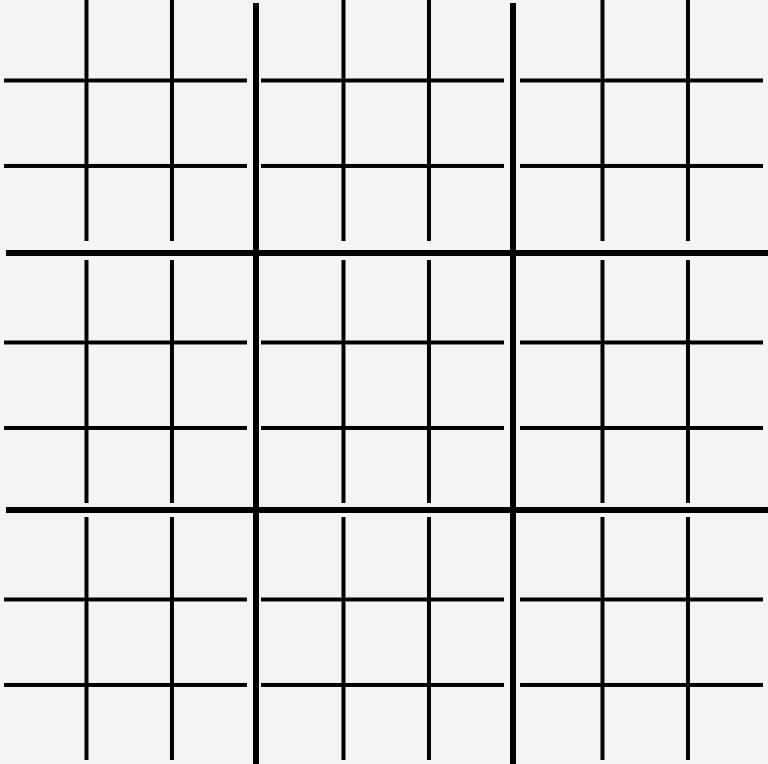
Give the GLSL for this pattern, as a WebGL 2 fragment shader.

```glsl
#version 300 es
precision highp float;
// Nested three-by-three grids: nine thin line boards set between heavy dividers.

uniform vec2 u_resolution;
out vec4 fragColor;

// Lengths are fractions of the canvas width, measured from the top left.
const vec3 PAPER = vec3(0.955);
const vec3 INK = vec3(0.004);
const int BOARDS = 3;
const float PITCH = 0.33464;
const vec2 FIRST_BOARD = vec2(0.16341, 0.1556);
const float LAST_COLUMN_SHIFT = 0.0026;
const float LOWER_ROWS_SHIFT = 0.0065;
const float THIN_HALF_LENGTH = 0.1582;
const float THIN_HALF_WIDTH = 0.0026;
const float LINE_BEFORE = -0.0508;
const float LINE_AFTER = 0.0605;
const vec2 FIRST_DIVIDER = vec2(0.33333, 0.32943);
const vec2 DIVIDER_START = vec2(0.0078, 0.0039);
const float DIVIDER_HALF_WIDTH = 0.0039;
const float DIVIDER_HALF_LENGTH = 1.0;

// Antialiased coverage of an axis-aligned bar.
float bar(vec2 p, vec2 halfSize, float pixel) {
    vec2 inside = clamp(0.5 + (halfSize - abs(p)) / pixel, 0.0, 1.0);
    return inside.x * inside.y;
}

// Two horizontal and two vertical thin lines, crossing off centre.
float board(vec2 p, float pixel) {
    vec2 across = vec2(THIN_HALF_LENGTH, THIN_HALF_WIDTH);
    float ink = 0.0;
    for (int i = 0; i < 2; i++) {
        float offset = i == 0 ? LINE_BEFORE : LINE_AFTER;
        ink = max(ink, bar(p - vec2(0.0, offset), across, pixel));
        ink = max(ink, bar(p - vec2(offset, 0.0), across.yx, pixel));
    }
    return ink;
}

// Heavy lines between boards, cut short at the left and top only.
float dividers(vec2 p, float pixel) {
    vec2 across = vec2(DIVIDER_HALF_LENGTH, DIVIDER_HALF_WIDTH);
    vec2 middle = DIVIDER_START + DIVIDER_HALF_LENGTH;
    float ink = 0.0;
    for (int i = 0; i < BOARDS - 1; i++) {
        vec2 at = FIRST_DIVIDER + PITCH * float(i);
        ink = max(ink, bar(p - vec2(middle.x, at.y), across, pixel));
        ink = max(ink, bar(p - vec2(at.x, middle.y), across.yx, pixel));
    }
    return ink;
}

void main() {
    float pixel = 1.0 / u_resolution.x;
    vec2 p = vec2(gl_FragCoord.x, u_resolution.y - gl_FragCoord.y) * pixel;

    float ink = dividers(p, pixel);
    for (int row = 0; row < BOARDS; row++) {
        for (int column = 0; column < BOARDS; column++) {
            vec2 center = FIRST_BOARD + PITCH * vec2(column, row);
            // Slightly uneven spacing between boards
            center.x += column == BOARDS - 1 ? LAST_COLUMN_SHIFT : 0.0;
            center.y += row > 0 ? LOWER_ROWS_SHIFT : 0.0;
            ink = max(ink, board(p - center, pixel));
        }
    }

    fragColor = vec4(mix(PAPER, INK, ink), 1.0);
}
```
